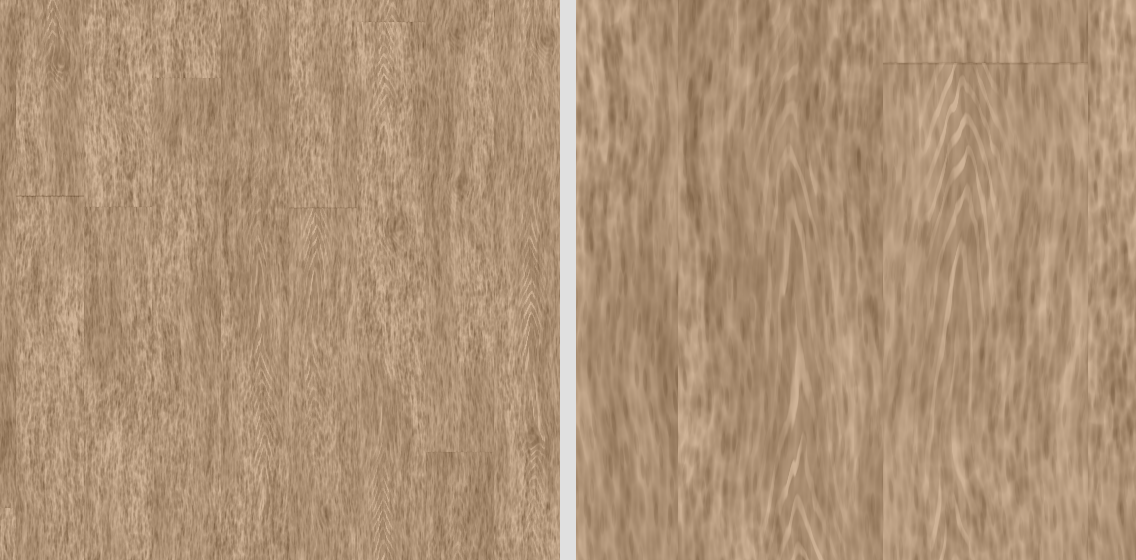
Left: the whole. Right: its middle third, enlarged.
Reproduce this texture procedurally as a Shadertoy shader.

```glsl
// Weathered oak floor: upright planks with staggered ends, crisp pore dashes,
// nested cathedral arches and soft knots. Stretched cellular noise makes the
// grain, layered sines bend it; all layers sum to one tone around a base tan.

const vec3  BASE_TAN     = vec3(0.677, 0.567, 0.456);
const float TONE_SPREAD  = 0.050;
const float PLANK_WIDTH  = 0.122;
const float PLANK_LENGTH = 1.15;
const float PLANK_SHIFT  = 0.028;
const float SEAM_WIDTH   = 0.0008;
const float ARCH_SHARE   = 0.55;   // part of the planks with arches
const float RING_ACROSS  = 125.0;  // rings per canvas width
const float RING_ALONG   = 33.0;   // rings per canvas height
const vec2  KNOT_SIZE    = vec2(0.015, 0.018);
const float TAU          = 6.2831853;

vec2 hash2(vec2 p) {
    vec3 q = fract(p.xyx * vec3(0.1031, 0.1030, 0.0973));
    q += dot(q, q.yzx + 33.33);
    return fract((q.xx + q.yz) * q.zy);
}

// Cellular noise, both parts scaled to about zero mean and unit spread:
// x = distance to the nearest seed, y = blend of seed values.
vec2 cellNoise(vec2 p) {
    vec2 cell = floor(p), f = p - cell;
    float nearest = 4.0, total = 0.0, weights = 0.0;
    for (int j = -1; j <= 1; j++)
    for (int i = -1; i <= 1; i++) {
        vec2 g = vec2(i, j);
        vec2 seed = hash2(cell + g);
        vec2 d = g + seed - f;
        float d2 = dot(d, d);
        float w = exp(-6.0 * d2);
        nearest = min(nearest, d2);
        total += w * hash2(cell + g + 71.0).x;
        weights += w;
    }
    return vec2((sqrt(nearest) - 0.43) * 5.5, (total / weights - 0.5) * 3.9);
}

// Slow sideways wander of the grain along the plank
float wander(float y, float phase) {
    return 0.0036 * sin(y * 9.0 + phase)
         + 0.0020 * sin(y * 23.0 + phase * 2.3)
         + 0.0008 * sin(y * 61.0 + phase * 3.1);
}

// Tone of the wood; local is measured from the plank centre line
float woodTone(vec2 local, vec2 plank) {
    vec2 traits = hash2(plank + 11.0);
    vec2 place  = hash2(plank + 29.0);
    vec2 shift  = hash2(plank + 47.0) * 7.0;
    vec2 p = local;
    p.x += wander(p.y, traits.x * 20.0);

    // Knots darken the wood and push the grain aside
    float knots = 0.0, swell = 0.0;
    for (int k = 0; k < 3; k++) {
        vec2 r = hash2(plank * 3.0 + float(k) * 17.0 + 5.0);
        vec2 centre = vec2((r.x - 0.5) * 0.6 * PLANK_WIDTH, r.y * PLANK_LENGTH);
        vec2 d = (local - centre) / KNOT_SIZE;
        float present = smoothstep(0.3, 0.8, hash2(r * 91.0).x);
        float d2 = dot(d, d);
        float bump = exp(-0.45 * d2) * present;
        float eye = exp(-3.5 * d2) * present;
        knots += 0.75 * bump + 0.9 * eye;
        swell += bump;
        p.x -= d.x * KNOT_SIZE.x * 0.55 * bump;
    }

    // Streaks from broad bands down to single pores
    vec2 q = p + shift;
    float blotch = cellNoise(q * vec2(17.0, 6.0)).y;
    float band   = cellNoise(q * vec2(52.0, 5.0)).y;
    float streak = cellNoise(q * vec2(150.0, 17.0)).y;
    vec2  pore   = cellNoise(q * vec2(285.0, 52.0));
    vec2  fleck  = cellNoise(q * vec2(215.0, 110.0) + 9.0);
    float dash   = cellNoise(q * vec2(170.0, 30.0) + 4.0).x;
    float rough  = smoothstep(-0.9, 1.4, blotch + 1.6 * (traits.y - 0.5));

    float tone = 0.29 * blotch + 0.32 * band + 0.46 * streak;
    tone += (0.34 * pore.x + 0.54 * pore.y) * mix(0.85, 1.15, rough);
    tone += (0.30 * fleck.x + 0.42 * fleck.y) * mix(0.35, 1.1, rough);
    tone += 0.6 * (traits.x - 0.5);

    // Sharp dark dashes where cells have their hearts
    float dashes = 1.0 - smoothstep(-1.5, -0.9, dash);
    tone -= 0.85 * dashes - 0.15;

    // Nested arches: steep rings around a wandering heart line
    float x = p.x - (place.x - 0.5) * 0.3 * PLANK_WIDTH;
    float heart = sqrt(x * x + 0.000010);
    float rings = RING_ACROSS * heart + RING_ALONG * p.y
                + 1.5 * sin(p.y * 16.0 + place.y * TAU)
                + 0.22 * blotch + 0.13 * streak + 0.06 * pore.y + 2.4 * swell;
    float wave = 0.5 + 0.5 * sin(rings * TAU);
    float lightLine = smoothstep(0.6, 0.95, wave);
    float hasArch = 1.0 - smoothstep(ARCH_SHARE - 0.1, ARCH_SHARE, place.y);
    float core = exp(-x * x / 0.00036);
    float reach = 0.6 + 0.4 * sin(p.y * 7.0 + place.x * TAU);
    float arch = hasArch * core * reach;
    float broken = 0.8 + 0.3 * streak;
    tone = mix(tone, 0.65 * tone - 0.6 + 2.5 * lightLine * broken, arch);
    tone += 0.35 * (wave - 0.5) * (1.0 - arch);

    // Rings stay faintly visible inside the knots
    return tone - knots * (1.3 - 0.5 * wave);
}

void mainImage(out vec4 fragColor, in vec2 fragCoord) {
    vec2 uv = fragCoord / iResolution.y;
    float pixel = 1.0 / iResolution.y;

    // Plank layout
    float across = (uv.x - PLANK_SHIFT) / PLANK_WIDTH;
    float column = floor(across);
    float along = uv.y / PLANK_LENGTH + hash2(vec2(column + 20.0, 3.0)).x;
    vec2 plank = vec2(column + 20.0, floor(along) + 10.0);
    vec2 local = vec2((fract(across) - 0.5) * PLANK_WIDTH, fract(along) * PLANK_LENGTH);

    float tone = woodTone(local, plank);

    // Joints: faint along the sides, darker at some ends
    float side = 0.5 * PLANK_WIDTH - abs(local.x);
    float end = min(local.y, PLANK_LENGTH - local.y);
    float soft = SEAM_WIDTH + pixel;
    float endDepth = mix(0.3, 2.6, hash2(vec2(column, 83.0)).x);
    tone -= 0.2 * (1.0 - smoothstep(0.0, soft, side));
    tone -= endDepth * (1.0 - smoothstep(0.0, soft, end));

    tone = clamp(tone, -3.6, 2.7);
    fragColor = vec4(BASE_TAN + TONE_SPREAD * tone, 1.0);
}
```
